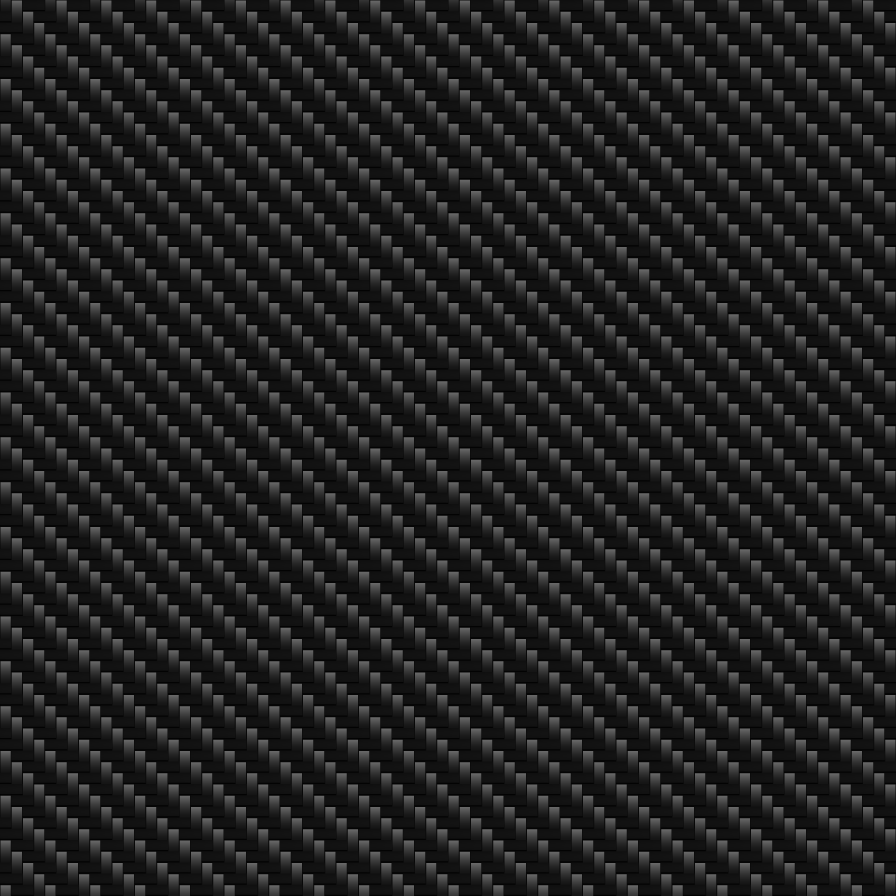
Reproduce this texture procedurally as a WebGL 2 fragment shader.

```glsl
#version 300 es
precision highp float;
// Carbon fibre: a two-over-two twill of glossy vertical tows and dark horizontal tows.

uniform vec2 u_resolution;
out vec4 fragColor;

const float THREADS = 80.0;  // 20 repeats of a four-thread twill, each way

// Grey level of the weave at p, measured in threads.
float weave(vec2 p) {
    vec2 cell = floor(p);
    vec2 local = p - cell;

    // Each column starts one thread lower than its left neighbour.
    float climb = mod(p.y + cell.x + 1.0, 4.0);

    // Vertical tow on top: two threads tall, brightening upwards.
    if (climb < 2.0) {
        float sheen = 0.08 + 0.35 * pow(climb * 0.5, 1.45);
        float gap = step(0.05, local.x) * step(local.x, 0.96) * step(climb, 1.95);
        return mix(0.03, sheen, gap);
    }

    // Horizontal tow on top: two threads wide, faintly rounded, with a black seam.
    float along = mod(p.x + cell.y + 1.0, 4.0) * 0.5 - 1.0;
    float body = 0.058 + 0.014 * sin(3.14159 * local.y) + 0.006 * (along - 0.5);
    return mix(0.012, body, step(0.11, local.y));
}

void main() {
    // Average a 4 by 4 grid of samples in each pixel for smooth edges.
    float grey = 0.0;
    for (int i = 0; i < 16; i++) {
        vec2 offset = (vec2(i % 4, i / 4) + 0.5) / 4.0 - 0.5;
        grey += weave((gl_FragCoord.xy + offset) / u_resolution * THREADS);
    }
    fragColor = vec4(vec3(grey / 16.0), 1.0);
}
```
